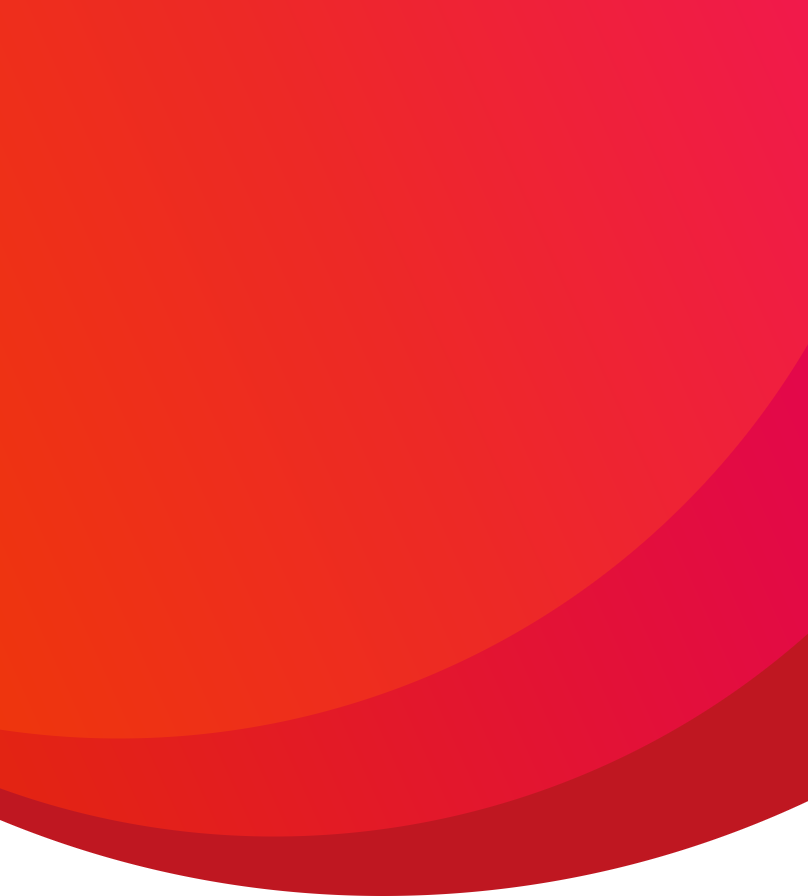
Give the GLSL for this background, as a Shadertoy shader.

```glsl
// Overlapping giant discs in orange, pink and crimson over a white ground.

#define GRADIENT_DIR vec2(0.91, 0.41)
#define GRADIENT_START 0.07
#define GRADIENT_LENGTH 1.16
// Discs: centre x, centre y, radius, in canvas heights
#define FRONT_DISC vec3(0.1328, 1.0677, 0.8919)
#define MIDDLE_DISC vec3(0.3060, 0.9635, 0.8971)
#define BACK_DISC vec3(0.4271, 1.1172, 1.1172)

const vec3 WHITE   = vec3(1.0);
const vec3 CRIMSON = vec3(0.75, 0.09, 0.13);
const vec3 BRICK   = vec3(0.89, 0.14, 0.075);
const vec3 MAGENTA = vec3(0.89, 0.01, 0.33);
const vec3 ORANGE  = vec3(0.935, 0.21, 0.05);
const vec3 RED     = vec3(0.93, 0.16, 0.15);
const vec3 PINK    = vec3(0.945, 0.10, 0.295);

// Antialiased coverage of a disc
float discMask(vec2 p, vec3 disc) {
    float dist = length(p - disc.xy) - disc.z;
    return clamp(0.5 - dist * iResolution.y, 0.0, 1.0);
}

// Three-stop blend with the middle colour at the halfway point
vec3 threeStops(vec3 a, vec3 b, vec3 c, float t) {
    return t < 0.5 ? mix(a, b, t * 2.0) : mix(b, c, t * 2.0 - 1.0);
}

void mainImage(out vec4 fragColor, in vec2 fragCoord) {
    vec2 p = fragCoord / iResolution.y;
    float t = (dot(p, GRADIENT_DIR) - GRADIENT_START) / GRADIENT_LENGTH;
    t = clamp(t, 0.0, 1.0);

    // Layers from back to front
    vec3 color = mix(WHITE, CRIMSON, discMask(p, BACK_DISC));
    color = mix(color, mix(BRICK, MAGENTA, t), discMask(p, MIDDLE_DISC));
    color = mix(color, threeStops(ORANGE, RED, PINK, t), discMask(p, FRONT_DISC));

    fragColor = vec4(color, 1.0);
}
```
